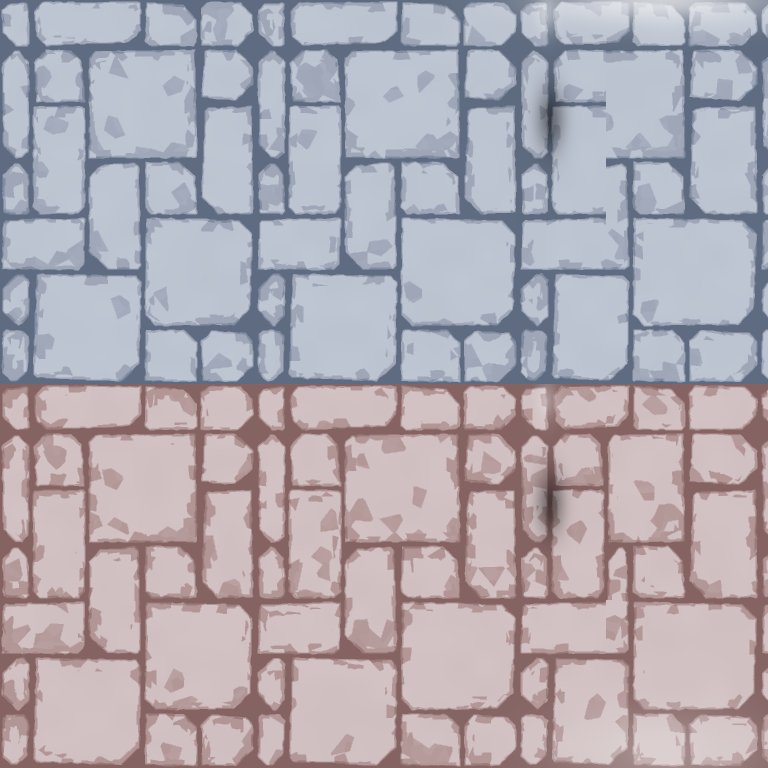
Write a three.js fragment shader that draws this texture.

```glsl
// Cracked flagstone wall: one layout of merged grid cells repeats three times across
// and twice down, blue-grey above and dusty red below. Each stone is a tilted box with
// cut corners; Voronoi shards give its chipped rim and stains, and soft glows the wear.
#define MODULE 0.0729      // side of one grid cell
#define FIRST_COL 0.0404   // width of the narrow first column
#define FIRST_ROW 0.0625   // height of the short first row
#define JOINT 0.0046       // narrowest joint between stones
#define TILT 0.0065        // most that a side leans inward
#define CORNER 0.017       // deepest corner cut
#define RIM 0.015          // widest chipped rim
#define CHIP_SCALE 62.0    // rim shards across the canvas
#define STAIN_SCALE 46.0   // stain shards across the canvas
#define STAIN 0.55         // amount of staining
#define SOFT 0.0010        // edge smoothing width

varying vec2 vUv;

float hash(vec2 p) {
  vec3 q = fract(p.xyx * 0.1031);
  q += dot(q, q.yzx + 33.33);
  return fract((q.x + q.y) * q.z);
}

vec4 hash4(vec2 p) {
  return vec4(hash(p + 3.1), hash(p + 17.3), hash(p + 41.7), hash(p + 73.9));
}

float noise(vec2 p) {
  vec2 i = floor(p), f = fract(p);
  f *= f * (3.0 - 2.0 * f);
  return mix(mix(hash(i), hash(i + vec2(1, 0)), f.x),
             mix(hash(i + vec2(0, 1)), hash(i + 1.0), f.x), f.y);
}

// Nearest Voronoi seed (xy) and its random value (z)
vec3 shard(vec2 p) {
  vec3 nearest = vec3(0.0);
  float best = 9.0;
  for (int j = -1; j <= 1; j++)
    for (int i = -1; i <= 1; i++) {
      vec2 c = floor(p) + vec2(float(i), float(j));
      vec2 seed = c + vec2(hash(c + 5.0), hash(c + 29.0));
      float d = dot(seed - p, seed - p);
      if (d < best) { best = d; nearest = vec3(seed, hash(c + 61.0)); }
    }
  return nearest;
}

float glow(vec2 p, vec2 centre, vec2 radius) {
  vec2 e = (p - centre) / radius;
  return exp(-dot(e, e));
}

// Column edges shift in the second and third repeat
float colEdge(float c, float tile) {
  float x = c < 0.5 ? 0.0 : FIRST_COL + (c - 1.0) * MODULE;
  if (tile == 1.0) x += 0.0091 * step(3.5, c);
  if (tile == 2.0) x += 0.021 * step(4.5, c) - 0.0404 * step(2.5, c);
  return x;
}

float rowEdge(float r) { return r < 0.5 ? 0.0 : FIRST_ROW + (r - 1.0) * MODULE; }

// Replace a single cell by the block (column, row, width, height) that covers it
vec4 merge(vec4 stone, vec2 cell, vec4 block) {
  vec2 r = cell - block.xy;
  bool inside = all(greaterThanEqual(r, vec2(0.0))) && all(lessThan(r, block.zw));
  return inside ? block : stone;
}

vec3 wall(vec2 p) {
  // Repeat and grid cell
  float band = step(0.5, p.y);
  float tile = step(0.3333, p.x) + step(0.6758, p.x) + step(0.9896, p.x);
  float start = tile < 1.5 ? tile * 0.3333 : (tile < 2.5 ? 0.6758 : 0.9896);
  vec2 q = vec2(p.x - start, p.y - 0.5 * band), cell = vec2(0.0);
  for (int i = 1; i < 5; i++) cell.x += step(colEdge(float(i), tile), q.x);
  for (int i = 1; i < 7; i++) cell.y += step(rowEdge(float(i)), q.y);

  // Stones larger than one cell
  vec4 stone = vec4(cell, 1, 1);
  stone = merge(stone, cell, vec4(1, 0, 2, 1));
  stone = merge(stone, cell, vec4(0, 1, 1, 2));
  stone = merge(stone, cell, vec4(2, 1, 2, 2));
  stone = merge(stone, cell, vec4(1, 2, 1, 2));
  stone = merge(stone, cell, vec4(4, 2, 1, 2));
  stone = merge(stone, cell, vec4(2, 3, 1, 2));
  stone = merge(stone, cell, vec4(0, 4, 2, 1));
  stone = merge(stone, cell, vec4(3, 4, 2, 2));
  stone = merge(stone, cell, vec4(1, 5, 2, 2));

  // Distance inward from leaning sides and cut corners
  vec2 lo = vec2(colEdge(stone.x, tile), rowEdge(stone.y));
  vec2 hi = vec2(colEdge(stone.x + stone.z, tile), rowEdge(stone.y + stone.w));
  vec2 t = (q - lo) / (hi - lo) - 0.5;
  vec4 lean = hash4(stone.xy * 7.0), cut = hash4(stone.xy * 11.0 + 90.0);
  vec4 side = vec4(q - lo, hi - q) - 0.5 * JOINT;
  side -= TILT * lean * lean * (0.5 + t.yxyx * sign(cut - 0.5));
  bool worn = tile == 2.0 && (band == 0.0 || cell.y == 4.0);
  if (worn && stone.x == 2.0) side.x = 1.0;
  if (worn && stone.x + stone.z == 2.0) side.z = 1.0;
  vec4 corner = 0.7 * (side + side.yzwx) - CORNER * cut * cut;
  vec4 near = min(side, corner);
  float d = min(min(near.x, near.y), min(near.z, near.w));
  d += 0.0022 * (noise(p * 130.0) - 0.5);

  // Chipped rim and angular stains, heavier near the foot of a stone
  vec3 chip = shard(p * CHIP_SCALE), spot = shard(p * STAIN_SCALE + 40.0);
  float foot = t.y + ((spot.y - 40.0) / STAIN_SCALE - p.y) / (hi.y - lo.y);
  float wear = hash(stone.xy * 5.0 + vec2(tile, band) * 13.0);
  if (stone.z * stone.w > 3.0) wear = stone.y == 1.0 ? 0.9 : 0.12;
  float stain = STAIN * wear * (0.15 + 0.85 * smoothstep(0.0, 0.45, foot));

  // Four flat tones for each band
  vec3 joint = mix(vec3(0.37, 0.42, 0.50), vec3(0.52, 0.39, 0.39), band);
  vec3 deep = mix(vec3(0.50, 0.55, 0.63), vec3(0.61, 0.48, 0.48), band);
  vec3 shade = mix(vec3(0.62, 0.65, 0.72), vec3(0.70, 0.59, 0.59), band);
  vec3 face = mix(vec3(0.74, 0.77, 0.82), vec3(0.82, 0.755, 0.76), band);
  vec3 col = face + 0.015 * (noise(p * 30.0) - 0.5);
  if (spot.z < stain) col = mix(shade, face, 0.25 * chip.z);
  if (d < 0.0015 + RIM * chip.z * chip.z * chip.z) col = shade;
  if (d < 0.007 * (chip.z - 0.55)) col = deep;
  if (d < 0.0) col = joint;

  // Bleached and sooty places on the right
  float light = 0.75 * (1.0 - band) * glow(p, vec2(0.86, 0.0), vec2(0.15, 0.03));
  light += 0.3 * glow(p, vec2(0.86, 0.98), vec2(0.13, 0.06));
  light += 0.35 * glow(q + vec2(start, 0), vec2(0.712, 0.022), vec2(0.013, 0.025));
  float soot = 0.45 * glow(q + vec2(start, 0), vec2(0.717, 0.155), vec2(0.018, 0.04));
  return mix(col, vec3(0.95), min(light, 0.85)) * (1.0 - soot);
}

void main() {
  // Average four nearby points to smooth every edge
  vec3 sum = vec3(0.0);
  for (int i = 0; i < 4; i++) {
    vec2 shift = vec2(mod(float(i), 2.0), floor(float(i) * 0.5)) - 0.5;
    sum += wall(vec2(vUv.x, 1.0 - vUv.y) + SOFT * shift);
  }
  gl_FragColor = vec4(sum * 0.25, 1.0);
}
```
